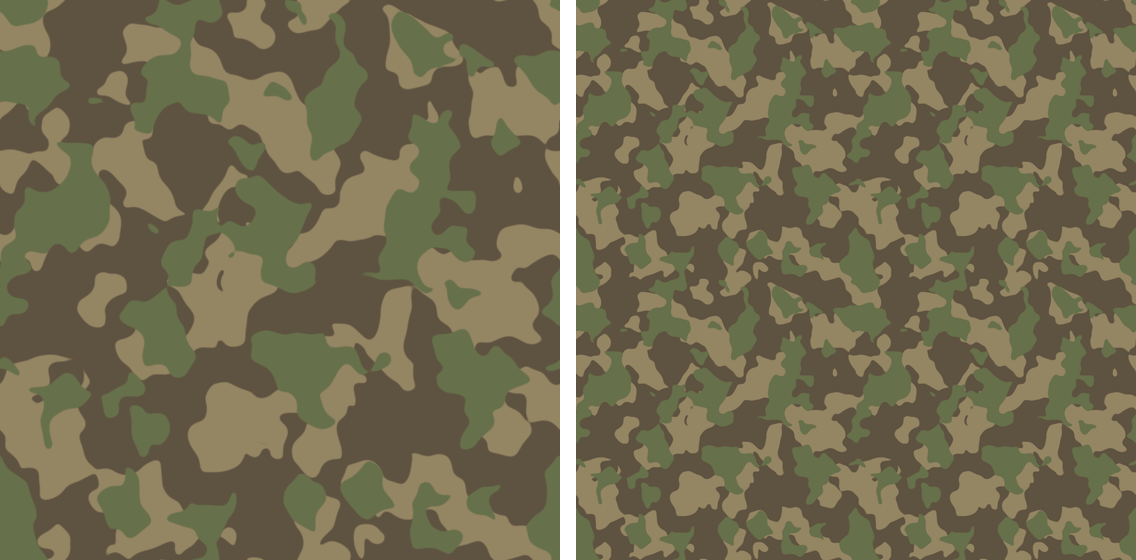
Left: one tile. Right: repeated 2 by 2.
Write a three.js fragment shader that draws this pattern.

```glsl
// Seamless woodland camouflage: green patches over tan patches on a brown ground.
varying vec2 vUv;

const float PI = 3.14159265;
const int WAVES = 32;
const float EDGE = 0.0019;       // half width of the smoothed edge
const float MIN_SLOPE = 10.0;    // keeps edges crisp where the field is flat

const vec3 BROWN = vec3(0.37, 0.32, 0.25);
const vec3 TAN   = vec3(0.58, 0.52, 0.39);
const vec3 GREEN = vec3(0.40, 0.44, 0.29);

float hash(float n, float seed) {
  return fract(sin(n * 12.9898 + seed * 78.233) * 43758.5);
}

// Layered sines with whole-number wave vectors, so the field tiles.
// Returns the value (unit variance) in x and its gradient in yz.
vec3 waveField(vec2 p, float lowFreq, float highFreq, float seed) {
  vec3 total = vec3(0.0);
  float power = 0.0;
  for (int i = 0; i < WAVES; i++) {
    float n = float(i);
    float freq = mix(lowFreq, highFreq, (n + hash(n, seed)) / float(WAVES));
    float angle = PI * fract(n * 0.618034 + 0.3 * hash(n + 41.0, seed));
    vec2 k = floor(freq * vec2(cos(angle), sin(angle)) + 0.5);
    float phase = 2.0 * PI * (dot(k, p) + hash(n + 83.0, seed));
    float amp = 1.0 / freq;
    total += amp * vec3(sin(phase), 2.0 * PI * k * cos(phase));
    power += 0.5 * amp * amp;
  }
  return total / sqrt(power);
}

// Lobed blobs whose outline is rippled by a finer warp.
vec3 blobField(vec2 p, float warpSize, float seed) {
  vec3 warpX = warpSize * waveField(p, 11.0, 21.0, seed + 1.3);
  vec3 warpY = warpSize * waveField(p, 11.0, 21.0, seed + 2.7);
  vec3 blob = waveField(p + vec2(warpX.x, warpY.x), 3.0, 13.0, seed);
  // Chain rule carries the gradient through the warp.
  vec2 slope = blob.yz + blob.y * warpX.yz + blob.z * warpY.yz;
  return vec3(blob.x, slope);
}

// Coverage of the area above a level, with an even edge width.
float patchMask(vec3 field, float level) {
  float dist = (field.x - level) / max(length(field.yz), MIN_SLOPE);
  return smoothstep(-EDGE, EDGE, dist);
}

void main() {
  float tanMask = patchMask(blobField(vUv, 0.0065, 3.0), 0.23);
  float greenMask = patchMask(blobField(vUv, 0.0065, 11.0), 0.65);

  vec3 color = mix(BROWN, TAN, tanMask);
  color = mix(color, GREEN, greenMask);
  gl_FragColor = vec4(color, 1.0);
}
```
